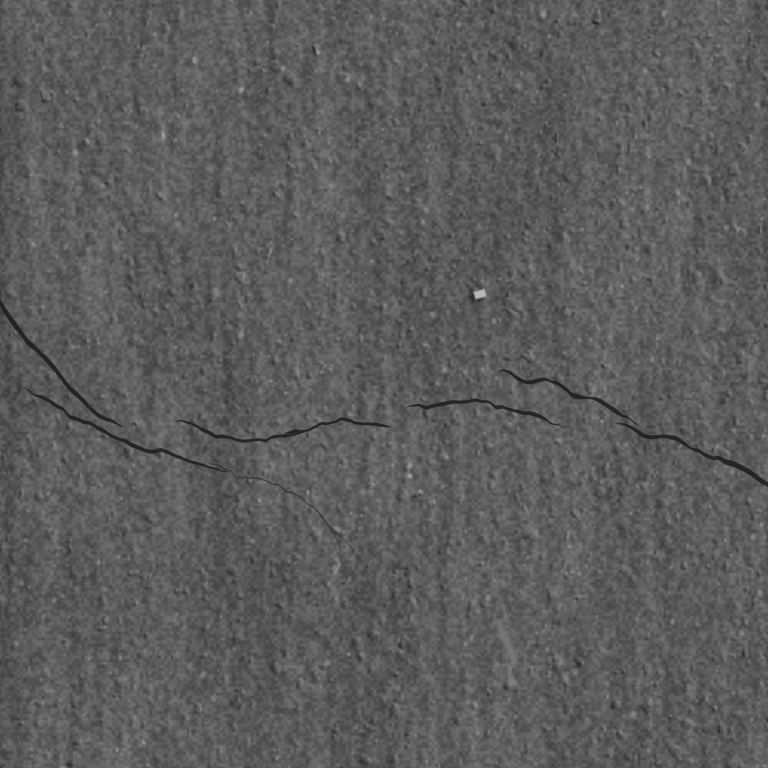
Write a WebGL 1 fragment shader that draws this texture.

```glsl
precision highp float;
uniform vec2 u_resolution;

const float BASE_GREY = 0.362;
const float CRACK_GREY = 0.12;
const vec2 LIGHT_STEP = vec2(0.0034, 0.0026);

float hash(vec2 p) {
  vec3 q = fract(p.xyx * 0.1031);
  q += dot(q, q.yzx + 33.33);
  return fract((q.x + q.y) * q.z);
}

float noise(vec2 p) {
  vec2 cell = floor(p);
  vec2 f = fract(p);
  f = f * f * (3.0 - 2.0 * f);
  float low = mix(hash(cell), hash(cell + vec2(1.0, 0.0)), f.x);
  float high = mix(hash(cell + vec2(0.0, 1.0)), hash(cell + vec2(1.0)), f.x);
  return mix(low, high, f.y);
}

float signedNoise(vec2 p) {
  return noise(p) - 0.5;
}

// Rounded grains scattered one per cell, kept with the given chance
float grains(vec2 p, float cells, float chance, float radius, float seed) {
  vec2 q = p * cells;
  vec2 home = floor(q);
  float height = 0.0;
  for (int j = -1; j <= 1; j++) {
    for (int i = -1; i <= 1; i++) {
      vec2 cell = home + vec2(float(i), float(j));
      vec2 id = cell + seed;
      vec2 offset = vec2(hash(id + 17.0), hash(id + 41.0));
      float size = radius * mix(0.5, 1.15, hash(id + 73.0));
      float d = length((q - cell - offset) * vec2(1.0, 0.82));
      float present = step(hash(id), chance);
      height = max(height, present * (1.0 - smoothstep(size * 0.25, size, d)));
    }
  }
  return height;
}

// Trowelled ridges, lumps and pits; lumps thicken towards the right
float surfaceHeight(vec2 p) {
  vec2 warp = vec2(signedNoise(p * 120.0), signedNoise(p * 120.0 + 50.0));
  vec2 q = p + 0.006 * warp;
  float density = mix(0.5, 1.2, p.x) * mix(0.5, 1.5, noise(p * vec2(24.0, 5.0)));
  float height = 0.85 * grains(q, 30.0, 0.22 * density, 0.30, 11.0);
  height += 0.60 * grains(q, 62.0, 0.27 * density, 0.38, 205.0);
  height -= 0.45 * grains(q, 36.0, 0.07, 0.25, 407.0);
  height += 0.60 * noise(p * vec2(75.0, 13.0));
  return height + 0.55 * noise(p * vec2(125.0, 85.0));
}

// Coverage of a bowed, jagged crack that tapers at both ends
float crack(vec2 p, vec2 a, vec2 b, float bow, float halfWidth, float blur) {
  float span = b.x - a.x;
  float t = (p.x - a.x) / span;
  float slope = (b.y - a.y + 4.0 * bow * (1.0 - 2.0 * t)) / span;
  float jag = 0.011 * signedNoise(vec2(p.x * 32.0, a.y * 90.0))
            + 0.005 * signedNoise(vec2(p.x * 110.0, b.y * 90.0));
  float y = mix(a.y, b.y, t) + 4.0 * bow * t * (1.0 - t) + jag;
  float d = abs(p.y - y) / sqrt(1.0 + slope * slope);
  float taper = smoothstep(0.0, 0.2, t) * smoothstep(1.0, 0.8, t);
  float w = halfWidth * taper * mix(0.45, 1.4, noise(vec2(p.x * 60.0, a.x * 70.0)));
  float inside = step(0.0, t) * step(t, 1.0);
  return inside * smoothstep(0.0, 0.25, taper) * (1.0 - smoothstep(w - blur * 0.5, w + blur, d));
}

float allCracks(vec2 p, float blur) {
  float c = crack(p, vec2(-0.05, 0.680), vec2(0.17, 0.435), -0.030, 0.0023, blur);
  c = max(c, crack(p, vec2(0.02, 0.505), vec2(0.31, 0.383), -0.017, 0.0019, blur));
  c = max(c, 0.6 * crack(p, vec2(0.26, 0.390), vec2(0.47, 0.280), 0.028, 0.0008, blur));
  c = max(c, crack(p, vec2(0.22, 0.457), vec2(0.40, 0.432), -0.017, 0.0015, blur));
  c = max(c, crack(p, vec2(0.36, 0.425), vec2(0.515, 0.446), 0.016, 0.0021, blur));
  c = max(c, crack(p, vec2(0.52, 0.468), vec2(0.74, 0.438), 0.021, 0.0018, blur));
  c = max(c, crack(p, vec2(0.64, 0.513), vec2(0.84, 0.440), 0.016, 0.0021, blur));
  return max(c, crack(p, vec2(0.79, 0.448), vec2(1.05, 0.340), 0.018, 0.0024, blur));
}

// Soft rotated box for a loose stone chip
float chip(vec2 p, vec2 centre, vec2 halfSize, float angle, float blur) {
  vec2 q = p - centre;
  float s = sin(angle);
  float c = cos(angle);
  q = abs(vec2(c * q.x + s * q.y, c * q.y - s * q.x)) - halfSize;
  float d = length(max(q, 0.0)) + min(max(q.x, q.y), 0.0);
  return 1.0 - smoothstep(-blur, blur, d);
}

void main() {
  vec2 p = gl_FragCoord.xy / u_resolution.y;
  float blur = max(1.0 / u_resolution.y, 0.0012);

  // Cement body: fine grain, vertical streaks and broad patches
  float grey = BASE_GREY + 0.115 * signedNoise(p * 250.0);
  grey += 0.06 * signedNoise(p * vec2(130.0, 100.0) + 9.0);
  grey += 0.055 * signedNoise(p * vec2(85.0, 8.0) + 31.0);
  grey += 0.04 * signedNoise(p * vec2(14.0, 5.0) + 63.0);
  grey -= 0.04 * (1.0 - smoothstep(0.0, 0.06, p.x));

  // Relief lit from the upper right, plus pale mineral flecks
  grey += 0.12 * (surfaceHeight(p) - surfaceHeight(p + LIGHT_STEP));
  grey += 0.13 * grains(p, 46.0, 0.045, 0.25, 613.0);
  grey += 0.09 * grains(p, 95.0, 0.06, 0.30, 809.0);

  // Loose chips and cracks
  vec2 stone = vec2(0.625, 0.617);
  grey -= 0.16 * chip(p, stone - vec2(0.006, 0.005), vec2(0.007, 0.005), 0.3, 0.004);
  grey = mix(grey, 0.72, chip(p, stone, vec2(0.0075, 0.005), 0.25, 0.002));
  grey = mix(grey, 0.48, 0.8 * chip(p, vec2(0.66, 0.163), vec2(0.0045, 0.030), 0.38, 0.004));
  grey = mix(grey, CRACK_GREY, 0.9 * allCracks(p, blur));
  gl_FragColor = vec4(vec3(clamp(grey, 0.0, 1.0)), 1.0);
}
```
